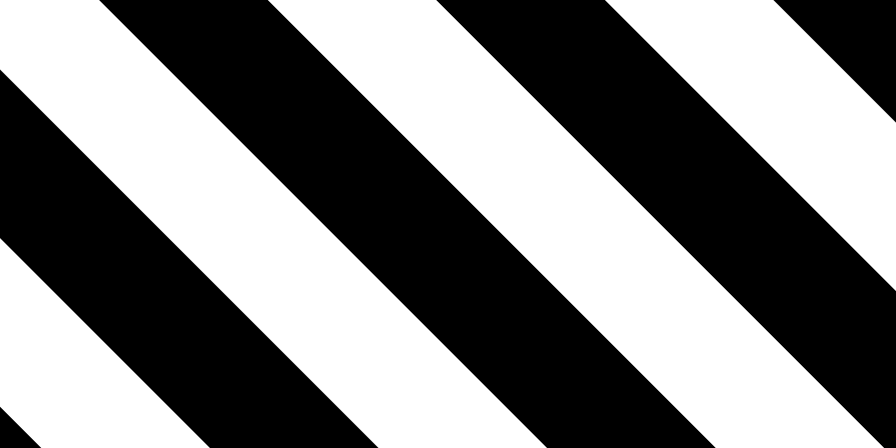
A WebGL 2 fragment shader for this pattern:

```glsl
#version 300 es
precision highp float;
// Broad black and white diagonal stripes of equal width, falling to the right
// at 45 degrees. A periodic signed distance across the stripes gives the
// black bands, with edges smoothed over about one pixel.

uniform vec2 u_resolution;
out vec4 fragColor;

// Lengths are in canvas heights, measured along a horizontal line.
const float STRIPE_PERIOD = 0.7526;   // one black plus one white stripe
const float BLACK_SHARE = 0.5;        // part of each period that is black
const float BLACK_START = 0.2212;     // first black edge along the top side
const vec2 STRIPE_NORMAL = vec2(0.70710678);
const vec3 BLACK = vec3(0.0);
const vec3 WHITE = vec3(1.0);

// Signed distance to the nearest black stripe, negative inside it.
float stripeDistance(vec2 p) {
    float spacing = STRIPE_PERIOD * STRIPE_NORMAL.x;
    vec2 anchor = vec2(BLACK_START, 1.0);
    float phase = dot(p - anchor, STRIPE_NORMAL) / spacing;
    float fromCentre = abs(fract(phase - 0.5 * BLACK_SHARE + 0.5) - 0.5);
    return (fromCentre - 0.5 * BLACK_SHARE) * spacing;
}

void main() {
    vec2 p = gl_FragCoord.xy / u_resolution.y;
    float pixel = 1.0 / u_resolution.y;

    // Blend the two colours across the stripe edge.
    float whiteness = clamp(stripeDistance(p) / pixel + 0.5, 0.0, 1.0);
    fragColor = vec4(mix(BLACK, WHITE, whiteness), 1.0);
}
```
